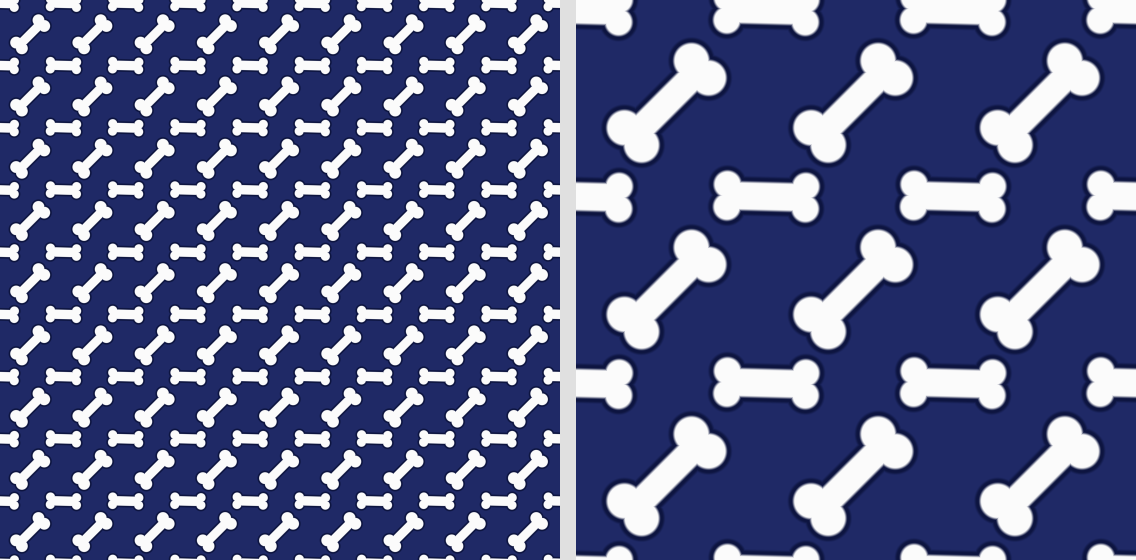
Left, the full canvas; right, a detail of the centre.
A Shadertoy shader for this pattern:

```glsl
// Navy fabric with a nine by nine repeat of large diagonal and small level white bones.

const float REPEATS = 9.0;
const vec3 NAVY = vec3(0.12, 0.16, 0.40);
const vec3 DARK_NAVY = vec3(0.05, 0.08, 0.25);
const vec3 WHITE = vec3(0.985);

// Offset from the nearest copy of a centre that repeats in every cell
vec2 wrapAround(vec2 cell, vec2 centre) {
    return fract(cell - centre + 0.5) - 0.5;
}

// Coordinates in a frame whose x axis points along the given angle
vec2 alignTo(vec2 p, float angle) {
    float c = cos(angle), s = sin(angle);
    return vec2(c * p.x + s * p.y, c * p.y - s * p.x);
}

// Signed distance to a bone: a straight shaft with two round knobs at each end
float boneDistance(vec2 p, vec2 knob, float knobRadius, float shaftHalfWidth) {
    p = abs(p);
    float knobs = length(p - knob) - knobRadius;
    vec2 q = p - vec2(knob.x, shaftHalfWidth);
    float shaft = length(max(q, 0.0)) + min(max(q.x, q.y), 0.0);
    return min(knobs, shaft);
}

// Coverage of the inside of a shape, smoothed over the given width
float coverage(float d, float softness) {
    return 1.0 - smoothstep(-softness, softness, d);
}

void mainImage(out vec4 fragColor, in vec2 fragCoord) {
    vec2 cell = fragCoord / iResolution.xy * REPEATS;
    float pixel = REPEATS / min(iResolution.x, iResolution.y);
    float softness = max(0.7 * pixel, 0.01);

    // Both bones of the repeat
    vec2 largePos = alignTo(wrapAround(cell, vec2(0.485, 0.449)), radians(45.0));
    vec2 smallPos = alignTo(wrapAround(cell, vec2(0.02, 0.947)), radians(-1.5));
    float large = boneDistance(largePos, vec2(0.254, 0.065), 0.095, 0.072);
    float small = boneDistance(smallPos, vec2(0.210, 0.060), 0.073, 0.076);
    float d = min(large, small);

    // Thin dark rim under the white fill
    vec3 colour = mix(NAVY, DARK_NAVY, coverage(d - 0.026, softness));
    colour = mix(colour, WHITE, coverage(d, softness));
    fragColor = vec4(colour, 1.0);
}
```
